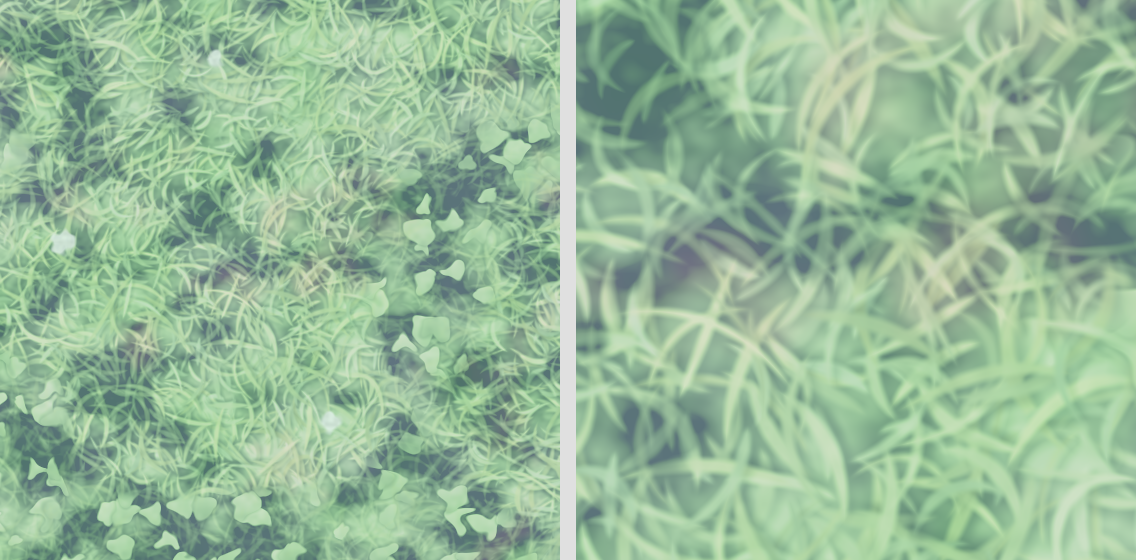
Left: the whole. Right: its middle third, enlarged.
Write a WebGL 2 fragment shader that draws this texture.

```glsl
#version 300 es
precision highp float;
// Pale summer meadow: tangled grass blades, clover patches, shaded gaps and a few white blossoms.
uniform vec2 u_resolution;
out vec4 fragColor;

#define BLADE_LAYERS 8
#define BLADE_FREQ 13.0
#define BLADE_WIDTH 0.0034
#define BLADE_SPREAD 2.6
#define EDGE_SOFTNESS 0.0026
#define GAP_FREQ 15.0
#define GAP_CONTRAST 2.1
#define GROUND_TONE 0.40
#define CLOVER_FREQ 19.0
#define BLOSSOM_FREQ 6.0
#define BLOSSOM_SHARE 0.14

// Integer hash giving three values in 0..1
vec3 hash3(ivec3 cell) {
  uvec3 v = uvec3(cell) * 1664525u + 1013904223u;
  v.x += v.y * v.z; v.y += v.z * v.x; v.z += v.x * v.y;
  v ^= v >> 16u;
  v.x += v.y * v.z; v.y += v.z * v.x; v.z += v.x * v.y;
  return vec3(v >> 8u) / 16777216.0;
}

float noise(vec2 p, int seed) {
  ivec2 c = ivec2(floor(p));
  vec2 f = fract(p);
  f = f * f * (3.0 - 2.0 * f);
  float low = mix(hash3(ivec3(c, seed)).x, hash3(ivec3(c + ivec2(1, 0), seed)).x, f.x);
  float high = mix(hash3(ivec3(c + ivec2(0, 1), seed)).x, hash3(ivec3(c + 1, seed)).x, f.x);
  return mix(low, high, f.y);
}

float fbm(vec2 p, int seed) {
  float sum = 0.0, amp = 0.53;
  for (int i = 0; i < 4; i++) {
    sum += amp * noise(p, seed + i);
    p = mat2(1.6, 1.2, -1.2, 1.6) * p + 3.7;
    amp *= 0.5;
  }
  return sum;
}

// Coverage of a shape from its signed distance
float fill(float dist, float soft) { return 1.0 - smoothstep(-soft, soft, dist); }

// One scattered layer of bent, tapered blades with a soft shade beside each
void drawBlades(vec2 uv, int layer, float flow, float room, inout float tone, inout float warmth) {
  float freq = BLADE_FREQ * (1.6 - 0.085 * float(layer));
  vec2 p = uv * freq + 7.31 * float(layer);
  for (int j = -1; j <= 1; j++)
  for (int i = -1; i <= 1; i++) {
    vec2 cell = floor(p) + vec2(i, j);
    vec3 place = hash3(ivec3(cell, layer));
    vec3 form = hash3(ivec3(cell, layer + 50));
    vec2 d = (p - cell - place.xy) / freq;
    float angle = flow + (place.z - 0.5) * BLADE_SPREAD;
    float c = cos(angle), s = sin(angle);
    d = vec2(c * d.x + s * d.y, c * d.y - s * d.x);
    float halfLength = (0.4 + 0.45 * form.x) / freq;
    float x = d.x / halfLength;
    float bend = (form.y - 0.5) * 1.2;
    float y = (d.y - bend * halfLength * (x * x - 0.3)) / sqrt(1.0 + 4.0 * bend * bend * x * x);
    float width = BLADE_WIDTH * (0.6 + 0.8 * form.z) * max(1.0 - x * x, 0.0);
    float tip = (1.0 - smoothstep(0.75, 1.0, abs(x))) * room;
    float shade = fill(abs(y + 0.005) - width * 1.3, EDGE_SOFTNESS * 1.6) * tip;
    float cover = fill(abs(y) - width, EDGE_SOFTNESS) * tip;
    tone *= 1.0 - 0.24 * shade;
    tone = mix(tone, 0.62 + 0.36 * fract(form.z * 7.0 + place.x), cover * 0.9);
    warmth = mix(warmth, form.x * 1.4 - 0.3, cover);
  }
}

// Lobed clover leaves kept inside the patch mask
void drawClover(vec2 uv, float patchMask, inout float tone) {
  vec2 p = uv * CLOVER_FREQ + 0.5 * vec2(noise(uv * 40.0, 61), noise(uv * 40.0, 62));
  for (int j = -1; j <= 1; j++)
  for (int i = -1; i <= 1; i++) {
    vec2 cell = floor(p) + vec2(i, j);
    vec3 place = hash3(ivec3(cell, 70));
    vec2 d = p - cell - place.xy;
    float lobes = 0.82 + 0.18 * cos(3.0 * atan(d.y, d.x + 1e-5) + 6.28 * place.z);
    float dist = (length(d) - (0.28 + 0.3 * place.z) * lobes) / CLOVER_FREQ;
    float here = patchMask * step(fract(place.z * 13.0), 0.72);
    tone *= 1.0 - 0.3 * here * fill(dist - 0.004, 0.006);
    float leafTone = 0.62 + 0.25 * place.x + 0.22 * d.y;
    tone = mix(tone, leafTone, here * fill(dist, EDGE_SOFTNESS));
  }
}

// Tone from deep shade to sunlit green
vec3 meadowColor(float tone) {
  vec3 color = mix(vec3(0.34, 0.45, 0.46), vec3(0.42, 0.57, 0.49), clamp(tone / 0.11, 0.0, 1.0));
  color = mix(color, vec3(0.49, 0.65, 0.54), clamp((tone - 0.11) / 0.14, 0.0, 1.0));
  color = mix(color, vec3(0.58, 0.75, 0.60), clamp((tone - 0.25) / 0.21, 0.0, 1.0));
  color = mix(color, vec3(0.68, 0.84, 0.67), clamp((tone - 0.46) / 0.25, 0.0, 1.0));
  return mix(color, vec3(0.78, 0.88, 0.76), clamp((tone - 0.71) / 0.23, 0.0, 1.0));
}

void main() {
  vec2 uv = gl_FragCoord.xy / u_resolution.y;

  // Ground with dark gaps, denser in the clover near the lower edge
  float patchMask = smoothstep(0.5, 0.66, noise(uv * 4.0, 20) + 0.38 * (0.42 - uv.y));
  float tone = GROUND_TONE + GAP_CONTRAST * (fbm(uv * GAP_FREQ * vec2(0.85, 1.15), 1) - 0.5);
  tone += 0.36 * (noise(uv * 3.5, 30) - 0.5) - 0.12 * patchMask;
  tone = clamp(tone, 0.0, 0.85);

  // Grass thins out over the gaps and the clover
  float room = mix(0.3, 1.0, smoothstep(0.0, 0.3, tone)) * (1.0 - 0.65 * patchMask);
  float flow = 3.0 * noise(uv * 2.2, 40) - 0.6;
  float warmth = 0.0;
  for (int layer = 0; layer < BLADE_LAYERS; layer++) {
    drawBlades(uv, layer, flow, room, tone, warmth);
  }
  drawClover(uv, patchMask, tone);
  tone += 0.14 * (noise(uv * 90.0, 45) - 0.5);

  // Drifts of grey, yellow and straw
  vec3 color = meadowColor(tone);
  color += vec3(0.07, 0.0, 0.08) * (fbm(uv * 11.0, 80) - 0.5) * 1.5;
  color += vec3(0.025, 0.008, -0.025) * warmth;
  color += vec3(0.07, -0.02, 0.02) * smoothstep(0.6, 0.85, fbm(uv * 8.0, 90));

  // Sparse fuzzy blossoms
  vec2 p = uv * BLOSSOM_FREQ;
  vec3 bloom = hash3(ivec3(floor(p), 100));
  vec2 d = (fract(p) - 0.25 - 0.5 * bloom.xy) / BLOSSOM_FREQ;
  float radius = 0.011 + 0.011 * bloom.x + 0.012 * (noise(uv * 85.0, 101) - 0.5);
  float petals = fill(length(d) - radius, 0.005) * step(bloom.z, BLOSSOM_SHARE);
  color = mix(color, vec3(0.80, 0.87, 0.83) + 0.08 * noise(uv * 120.0, 102), petals * 0.9);

  fragColor = vec4(clamp(color, 0.0, 1.0), 1.0);
}
```
